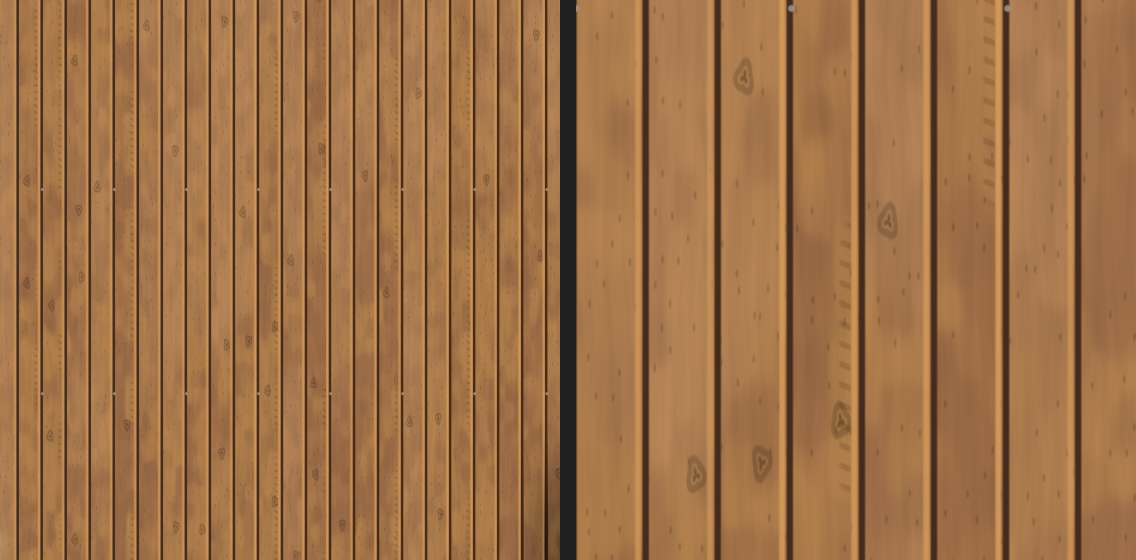
Left, the full canvas; right, a detail of the centre.
A Shadertoy shader for this texture:

```glsl
// Vertical timber cladding: narrow stained planks split by dark grooves with a lit lip.
// Soft cellular noise tints each plank, layered sines draw the grain, and hashed
// cells scatter flecks, knots and saw ticks. Nails sit in every third groove.

#define PITCH 0.0429          // plank width
#define FIRST_GROOVE 0.0316   // position of the leftmost groove
#define GROOVE_HALF 0.0022    // half width of a groove
#define NAIL_STEP 0.3646      // height between nail rows
#define NAIL_BASE 0.297       // height of the lowest nail row
#define GRAIN 0.022           // grain contrast
#define BROWN vec3(0.61, 0.42, 0.275)
#define GOLD vec3(0.675, 0.483, 0.287)
#define PALE vec3(0.70, 0.51, 0.34)
#define SHADOW vec3(0.27, 0.17, 0.11)
#define LIP vec3(0.82, 0.59, 0.35)
#define STEEL vec3(0.63, 0.59, 0.56)

vec3 hash3(vec2 p) {
    vec3 q = vec3(dot(p, vec2(127.1, 311.7)),
                  dot(p, vec2(269.5, 183.3)),
                  dot(p, vec2(419.2, 371.9)));
    return fract(sin(q) * 43758.5);
}

// Smooth cellular noise: each jittered cell spreads its own random tone.
float cellTone(vec2 p) {
    vec2 cell = floor(p);
    float sum = 0.0, total = 0.0;
    for (int j = -1; j <= 1; j++)
    for (int i = -1; i <= 1; i++) {
        vec2 id = cell + vec2(i, j);
        vec3 h = hash3(id);
        vec2 d = id + 0.15 + 0.7 * h.xy - p;
        float w = exp(-5.0 * dot(d, d));
        sum += w * h.z;
        total += w;
    }
    return sum / total;
}

// Sparse elongated flecks, one candidate per cell.
float flecks(vec2 p, float density) {
    vec2 id = floor(p);
    vec3 h = hash3(id + 71.0);
    vec2 d = fract(p) - mix(vec2(0.3), vec2(0.7), h.xy);
    return step(h.z, density) * (1.0 - smoothstep(0.08, 0.28, length(d)));
}

// Fine upright streaks that wander slowly along the plank.
float grain(vec2 p, float seed) {
    float x = p.x + 0.0016 * sin(p.y * 19.0 + seed) + 0.0008 * sin(p.y * 47.0 + 2.0 * seed);
    float sum = 0.0, freq = 410.0, amp = 0.5;
    for (int i = 0; i < 4; i++) {
        float phase = seed * (1.0 + float(i));
        sum += amp * sin(x * freq + phase + 1.5 * sin(p.y * (23.0 + 17.0 * float(i)) + phase));
        freq *= 1.63;
        amp *= 0.75;
    }
    return sum;
}

// Small dark oval knots with a ring, at most one in each stretch of plank.
float knots(float across, float y, float plank) {
    float row = y * 7.0 + hash3(vec2(plank, 5.0)).x;
    vec3 h = hash3(vec2(plank, floor(row)) + 13.0);
    vec2 d = vec2((across - mix(0.3, 0.75, h.x)) * PITCH,
                  (fract(row) - mix(0.25, 0.75, h.y)) / 7.0 * 0.55);
    float r = length(d) + 0.0008 * sin(3.0 * atan(d.y, d.x) + 6.0 * h.x);
    float ring = 1.0 - smoothstep(0.0006, 0.0022, abs(r - 0.0045));
    float core = 1.0 - smoothstep(0.0005, 0.003, r);
    return step(h.z, 0.24) * max(0.6 * ring, core);
}

void mainImage(out vec4 fragColor, in vec2 fragCoord) {
    vec2 uv = fragCoord / iResolution.xy;
    float px = 1.0 / iResolution.y;

    // Plank coordinates and signed distance to the nearest groove
    float s = (uv.x - FIRST_GROOVE) / PITCH;
    float plank = floor(s), across = fract(s);
    float grooveId = floor(s + 0.5);
    float d = (s - grooveId) * PITCH;
    vec3 h = hash3(vec2(plank, 3.0));

    // Stain: broad blotches, a tone per plank, a paler top
    vec2 shifted = uv + vec2(plank * 0.37, h.x * 9.0);
    float blotch = cellTone(shifted * vec2(34.0, 13.0));
    float cloud = cellTone(shifted * vec2(60.0, 34.0) + 40.0);
    float tone = 0.55 * blotch + 0.25 * cloud + 0.3 * h.y;
    vec3 col = mix(BROWN, GOLD, smoothstep(0.33, 0.72, tone));
    float fade = 0.3 * uv.y + 0.5 * h.z + 0.5 * cellTone(uv * vec2(9.0, 6.0) + 8.0);
    col = mix(col, PALE, 0.75 * smoothstep(0.5, 0.95, fade));
    col *= 0.99 + 0.08 * (cloud - 0.5) + GRAIN * grain(uv, h.x * 40.0);

    // Flecks, knots, and a column of saw ticks on some planks
    col *= 1.0 - 0.13 * flecks(shifted * vec2(210.0, 75.0), 0.13);
    col *= 1.0 - 0.28 * knots(across, uv.y, plank);
    float tickColumn = 1.0 - smoothstep(0.05, 0.11, abs(across - 0.77));
    float ticks = smoothstep(0.2, 0.9, sin(uv.y * 520.0 + across * 9.0));
    col *= 1.0 - 0.12 * step(h.z, 0.3) * tickColumn * ticks * smoothstep(0.3, 0.6, blotch);

    // Weathering: damp lower right corner, bleached lower left edge
    float damp = smoothstep(0.9, 1.0, uv.x) * (1.0 - smoothstep(0.02, 0.27, uv.y));
    col *= 1.0 - damp * (0.2 + 0.3 * cloud);
    float bleach = (1.0 - smoothstep(0.0, 0.014, uv.x)) * (1.0 - smoothstep(0.03, 0.11, uv.y));
    col = mix(col, vec3(0.68, 0.61, 0.42), 0.7 * bleach * cloud);

    // Lit lip on the left of each groove, then the groove itself
    float lit = 1.0 - smoothstep(0.0006, 0.0022 + px, abs(d + 0.0046));
    col = mix(col, LIP, lit * (0.65 + 0.35 * hash3(vec2(grooveId, 9.0)).x) * (1.0 - 0.6 * damp));
    float halfWidth = GROOVE_HALF * (1.0 + 0.5 * damp);
    float groove = 1.0 - smoothstep(halfWidth - 0.0012, halfWidth + 0.0003 + 0.5 * px, abs(d));
    col = mix(col, SHADOW * (1.0 - 0.5 * damp), groove);

    // Nails in every third groove
    float nailY = (fract((uv.y - NAIL_BASE) / NAIL_STEP + 0.5) - 0.5) * NAIL_STEP;
    float nail = 1.0 - smoothstep(0.0012, 0.0022 + px, length(vec2(d - 0.001, nailY)));
    col = mix(col, STEEL, 0.85 * nail * step(abs(mod(grooveId, 3.0) - 1.0), 0.1));

    fragColor = vec4(col, 1.0);
}
```
